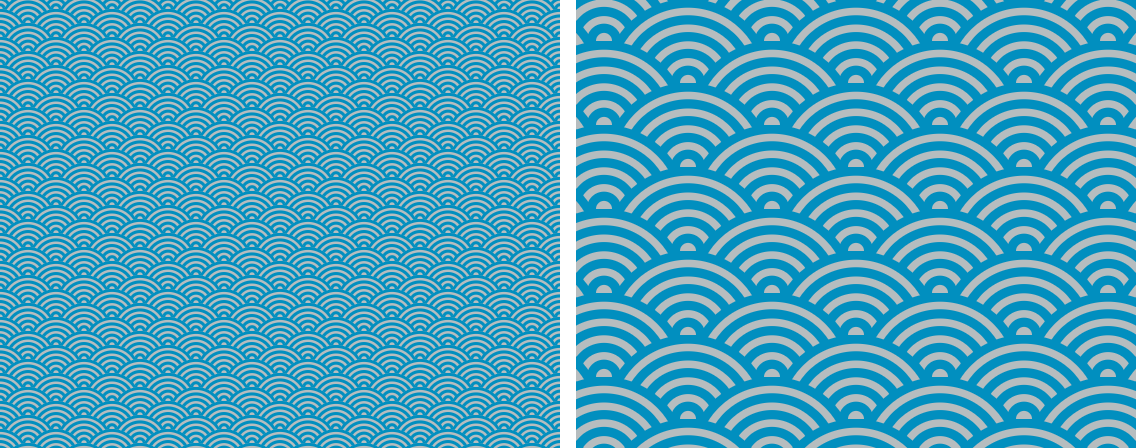
Left: the whole. Right: its middle third, enlarged.
Give the GLSL for this pattern, as a WebGL 2 fragment shader.

```glsl
#version 300 es
precision highp float;

uniform vec2 u_resolution;
out vec4 outColor;

// Soft coverage of the inside of a distance, over one pixel
float coverage(float dist, float pixel) {
    return clamp(0.5 - dist / pixel, 0.0, 1.0);
}

// Distance from the centre of the nearest scale in a row; odd rows shift by half a scale
float scaleRadius(vec2 p, float row) {
    return length(vec2(mod(p.x + row, 2.0) - 1.0, p.y - 0.5 * row));
}

// Concentric pale bands around a small pale core
vec3 scaleColor(float radius, float pixel) {
    vec3 seaBlue = vec3(0.005, 0.56, 0.75);
    vec3 paleGrey = vec3(0.715, 0.74, 0.75);
    float gap = abs(mod(max(radius, 0.05) - 0.05, 0.2) - 0.1) - 0.055;
    return mix(paleGrey, seaBlue, coverage(gap, pixel));
}

void main() {
    // Scale radius is 1: ten scales across, thirty-two staggered rows
    vec2 p = gl_FragCoord.xy / u_resolution * vec2(20.0, 16.0) - vec2(0.0, 0.18);
    float pixel = 20.0 / u_resolution.x;
    float row = floor(2.0 * p.y);

    // The lower row overlaps the upper one
    vec3 color = vec3(0.0);
    for (int i = 0; i < 2; i++) {
        float radius = scaleRadius(p, row - float(i));
        float cover = i == 0 ? 1.0 : coverage(radius - 1.0, pixel);
        color = mix(color, scaleColor(min(radius, 0.999), pixel), cover);
    }
    outColor = vec4(color, 1.0);
}
```
